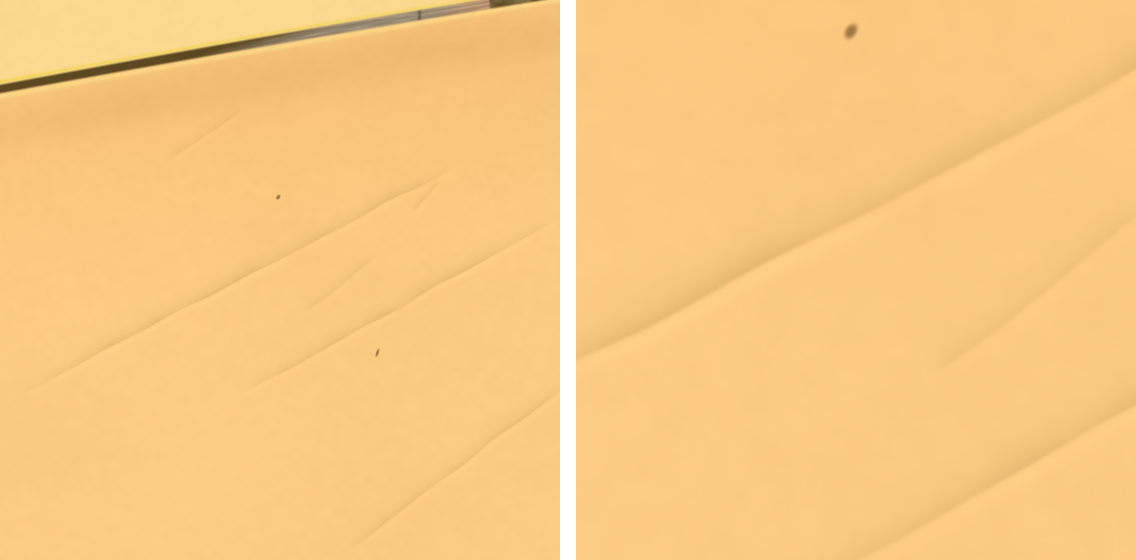
Left: the whole. Right: its middle third, enlarged.
A three.js fragment shader for this texture:

```glsl
varying vec2 vUv;

float hash(vec2 p) {
  vec3 q = fract(vec3(p.xyx) * 0.1031);
  q += dot(q, q.yzx + 33.33);
  return fract((q.x + q.y) * q.z);
}

float noise(vec2 p) {
  vec2 cell = floor(p), f = fract(p);
  f = f * f * (3.0 - 2.0 * f);
  return mix(mix(hash(cell), hash(cell + vec2(1.0, 0.0)), f.x),
             mix(hash(cell + vec2(0.0, 1.0)), hash(cell + 1.0), f.x), f.y);
}

float fbm(vec2 p) {
  float sum = 0.0, amplitude = 0.5;
  for (int i = 0; i < 4; i++) {
    sum += amplitude * noise(p);
    p = p * 2.03 + 17.0;
    amplitude *= 0.5;
  }
  return sum;
}

// Fold from a to b: soft shade above, crisp edge and faint light below
float crease(vec2 p, vec2 a, vec2 b, float width) {
  vec2 along = normalize(b - a);
  float span = length(b - a);
  float t = dot(p - a, along) / span;
  float side = dot(p - a, vec2(-along.y, along.x));
  side += 0.005 * (noise(vec2(t * span * 14.0, a.x * 90.0)) - 0.5);
  float ends = smoothstep(0.0, 0.2, t) * (1.0 - smoothstep(0.8, 1.0, t));
  float shade = smoothstep(-0.003, 0.001, side) * exp(-max(side, 0.0) / width);
  float light = exp(-pow((side + 0.006) / 0.005, 2.0));
  float wear = 0.5 + 0.8 * noise(vec2(t * span * 22.0, a.y * 70.0));
  return ends * wear * (shade - 0.25 * light);
}

float speck(vec2 p, vec2 center, vec2 radius) {
  vec2 q = p - center;
  q.x -= 0.3 * q.y;
  return 1.0 - smoothstep(0.3, 1.3, length(q / radius));
}

void main() {
  vec2 p = vUv;
  float seam = p.y - (0.841 + 0.185 * p.x - 0.012 * p.x * p.x);

  // Lower sheet with broad tonal drift
  vec3 sheet = mix(vec3(0.988, 0.795, 0.515), vec3(0.968, 0.765, 0.475),
                   smoothstep(0.3, 0.95, p.y - 0.12 * p.x));
  sheet += 0.03 * (fbm(p * vec2(3.0, 5.0) + 4.0) - 0.47);
  float band = exp(-pow((seam + 0.07) / 0.045, 2.0));
  sheet -= vec3(0.03, 0.035, 0.04) * band * (0.3 + fbm(p * vec2(4.0, 9.0)));

  // Folds
  float folds = crease(p, vec2(0.0, 0.278), vec2(0.85, 0.722), 0.009);
  folds += 0.9 * crease(p, vec2(0.40, 0.280), vec2(1.02, 0.622), 0.009);
  folds += 0.7 * crease(p, vec2(0.54, 0.437), vec2(0.68, 0.550), 0.007);
  folds += 0.8 * crease(p, vec2(0.60, 0.0), vec2(1.08, 0.365), 0.008);
  folds += 0.6 * crease(p, vec2(0.29, 0.708), vec2(0.44, 0.808), 0.006);
  folds += 0.7 * crease(p, vec2(0.735, 0.622), vec2(0.787, 0.680), 0.005);
  sheet -= vec3(0.075, 0.065, 0.065) * folds;

  // Specks
  float specks = speck(p, vec2(0.497, 0.648), vec2(0.004, 0.005));
  specks += speck(p, vec2(0.674, 0.370), vec2(0.003, 0.008));
  sheet = mix(sheet, vec3(0.52, 0.36, 0.17), 0.75 * specks);

  // Upper sheet and the pale rims beside the gap
  vec3 upper = vec3(0.99, 0.845, 0.565) + 0.02 * (fbm(p * 8.0) - 0.47);
  vec3 color = mix(sheet, upper, smoothstep(-0.004, 0.004, seam));
  float lowerRim = exp(-pow((seam + 0.014) / 0.005, 2.0));
  color = mix(color, vec3(0.99, 0.86, 0.53), 0.75 * lowerRim);
  float upperRim = exp(-pow((seam - 0.0125) / 0.0035, 2.0));
  color = mix(color, vec3(0.94, 0.83, 0.33), upperRim * (0.85 - 0.4 * p.x));

  // Gap: dark at left, grey in the middle, mottled olive at right
  vec3 grey = mix(vec3(0.60, 0.54, 0.45), vec3(0.72, 0.57, 0.44),
                  smoothstep(0.76, 0.86, p.x));
  grey += 0.12 * (noise(vec2(p.x * 25.0, seam * 300.0)) - 0.5);
  float lit = smoothstep(0.36, 0.60, p.x - 8.0 * seam);
  vec3 gap = mix(vec3(0.36, 0.28, 0.13), grey, lit);
  gap *= 1.0 - 0.3 * exp(-pow((p.x - 0.749) / 0.003, 2.0));
  vec3 olive = vec3(0.42, 0.35, 0.20) + 0.25 * (fbm(p * 70.0) - 0.47);
  gap = mix(gap, olive, smoothstep(0.871, 0.878, p.x));
  float halfWidth = 0.0085 + 0.002 * p.x;
  float gapMask = 1.0 - smoothstep(halfWidth - 0.004, halfWidth + 0.002, abs(seam));
  color = mix(color, gap, gapMask);

  // Fine mottling
  color += 0.018 * (fbm(p * 70.0) - 0.47);
  gl_FragColor = vec4(color, 1.0);
}
```
